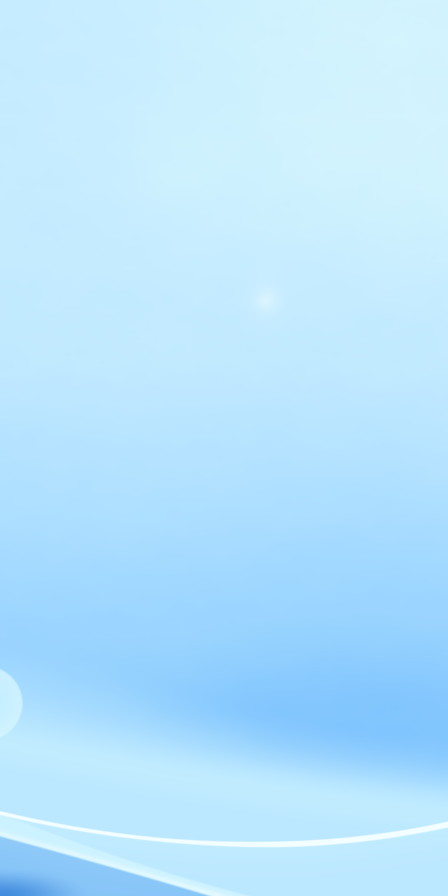
Write a WebGL 1 fragment shader that draws this background.

```glsl
precision highp float;
// Pale blue sky gradient with a soft light band, a white arc, a ribbon and an orb.

uniform vec2 u_resolution;

const vec3 SKY_LEFT = vec3(0.775, 0.925, 1.0);
const vec3 SKY_RIGHT = vec3(0.825, 0.955, 0.995);
const vec3 SKY_MID = vec3(0.760, 0.915, 1.0);
const vec3 SKY_LOW = vec3(0.695, 0.882, 1.0);
const vec3 AZURE = vec3(0.600, 0.830, 0.998);
const vec3 DEEP_AZURE = vec3(0.510, 0.775, 0.995);
const vec3 MIST = vec3(0.735, 0.908, 1.0);
const vec3 ICE = vec3(0.785, 0.945, 1.0);
const vec3 WHITE = vec3(0.950, 0.995, 1.0);
const vec3 CORNER_BLUE = vec3(0.260, 0.550, 0.870);
const vec3 FOOT_BLUE = vec3(0.530, 0.770, 0.970);

// Height of a parabola c.x + c.y * x + c.z * x^2
float curve(float x, vec3 c) {
  return c.x + x * (c.y + x * c.z);
}

// Antialiased coverage of the side where d is negative
float inside(float d, float soft) {
  return 1.0 - smoothstep(-soft, soft, d);
}

float bell(float d, float width) {
  return exp(-d * d / (width * width));
}

vec2 hash2(vec2 cell) {
  vec2 k = vec2(dot(cell, vec2(127.1, 311.7)), dot(cell, vec2(269.5, 183.3)));
  return fract(sin(k) * 4375.85);
}

// Distance to the nearest scattered cell point
float cellular(vec2 p) {
  vec2 cell = floor(p);
  float nearest = 2.0;
  for (int j = -1; j <= 1; j++) {
    for (int i = -1; i <= 1; i++) {
      vec2 c = cell + vec2(float(i), float(j));
      nearest = min(nearest, length(c + hash2(c) - p));
    }
  }
  return nearest;
}

// Faint mottling, wider than tall
float mottle(vec2 p) {
  return cellular(p * vec2(7.0, 12.0)) + 0.6 * cellular(p * vec2(22.0, 30.0)) - 0.75;
}

vec3 sky(vec2 p) {
  float y = p.y + 0.025 * sin(p.x * 5.0 + 0.6);
  vec3 top = mix(SKY_LEFT, SKY_RIGHT, smoothstep(0.0, 0.9, p.x));
  vec3 deep = mix(mix(AZURE, DEEP_AZURE, 0.2), DEEP_AZURE, smoothstep(0.0, 0.7, p.x));
  vec3 col = mix(deep, AZURE, smoothstep(0.38, 0.62, y));
  col = mix(col, SKY_LOW, smoothstep(0.55, 0.98, y));
  col = mix(col, SKY_MID, smoothstep(0.92, 1.28, y + 0.08 * p.x));
  col = mix(col, top, smoothstep(1.25, 1.75, y + 0.1 * p.x));
  float patchGlow = bell(length((p - vec2(0.42, 1.64)) * vec2(1.0, 1.2)), 0.13);
  col = mix(col, SKY_RIGHT, 0.5 * patchGlow);
  return col + vec3(0.010, 0.005, 0.0) * mottle(p);
}

// Light sheet that fades upward into the blue, more slowly at the left
vec3 addBand(vec3 col, vec2 p) {
  float d = p.y - curve(p.x, vec3(0.350, -0.20, 0.045));
  float reach = mix(0.24, 0.16, smoothstep(0.0, 0.8, p.x));
  col = mix(col, MIST, 1.0 - smoothstep(-0.03, reach, d));
  return mix(col, ICE, 0.45 * bell(d + 0.005, 0.045));
}

vec3 addOrb(vec3 col, vec2 p, vec2 center, float radius, float px) {
  float r = length(p - center);
  float rim = smoothstep(0.3, 1.0, r / radius);
  float cover = inside(r - radius, 1.5 * px);
  return mix(col, mix(ICE, WHITE, 0.25 * rim), 0.85 * cover);
}

// Ribbon with a bright lower edge over the blue foot
vec3 addRibbon(vec3 col, vec2 p, float px) {
  float upper = p.y - curve(p.x, vec3(0.185, -0.405, 0.13));
  float lower = p.y - curve(p.x, vec3(0.133, -0.27, -0.03));
  float cornerFade = length(p * vec2(0.5, 1.6));
  vec3 foot = mix(CORNER_BLUE, FOOT_BLUE, smoothstep(0.0, 0.11, cornerFade));
  col = mix(col, mix(ICE, WHITE, 0.2), 0.9 * inside(upper, 1.5 * px));
  col = mix(col, WHITE, 0.55 * bell(lower - 0.006, 0.007));
  return mix(col, foot, inside(lower, 1.5 * px));
}

// Thin bright arc with a faint sheen below it
vec3 addArc(vec3 col, vec2 p, float px) {
  float x = p.x - 0.586;
  float bend = mix(0.205, 0.26, step(0.0, x));
  float d = p.y - 0.115 - bend * x * x;
  float halfWidth = 0.0042 + 0.0023 * smoothstep(0.3, 0.7, p.x);
  float sheen = inside(d, px) * exp(min(d, 0.0) * 25.0);
  col = mix(col, ICE, 0.5 * sheen);
  return mix(col, WHITE, inside(abs(d) - halfWidth, px));
}

void main() {
  // The canvas spans 1 unit across and 2 units up
  vec2 p = gl_FragCoord.xy / u_resolution * vec2(1.0, 2.0);
  float px = 2.0 / u_resolution.y;

  vec3 col = sky(p);
  float spark = length(p - vec2(0.594, 1.328));
  col = mix(col, WHITE, 0.32 * bell(spark, 0.037) + 0.15 * bell(spark, 0.016));
  col = addBand(col, p);
  col = addOrb(col, p, vec2(-0.033, 0.43), 0.083, px);
  col = addRibbon(col, p, px);
  col = addArc(col, p, px);
  gl_FragColor = vec4(clamp(col, 0.0, 1.0), 1.0);
}
```
